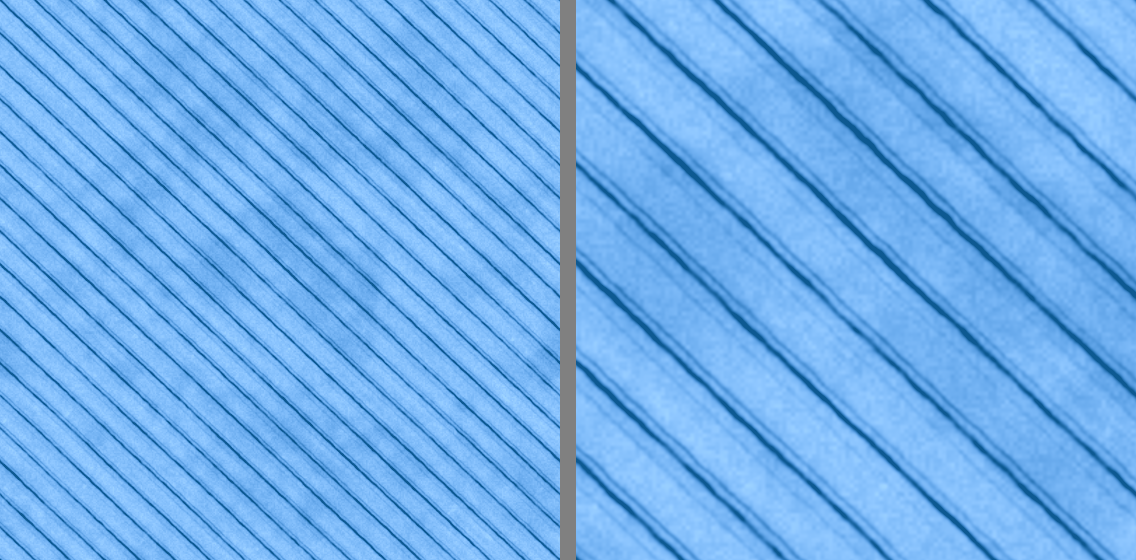
Left: the whole. Right: its middle third, enlarged.
Write a WebGL 1 fragment shader that draws this pattern.

```glsl
precision highp float;
uniform vec2 u_resolution;

const vec2 REPEATS = vec2(16.0, 17.0);      // grooves across and down the tile
const vec3 DEEP = vec3(0.05, 0.35, 0.57);
const vec3 PALE = vec3(0.56, 0.78, 1.00);
const vec3 MID_LIFT = vec3(0.0, 0.018, 0.066);
const float BASE_TONE = 0.955;
const float GROOVE_WIDTH = 0.046;           // widths are fractions of one repeat
const float GROOVE_DEPTH = 0.95;
const float CREASE_OFFSET = 0.15;
const float CREASE_WIDTH = 0.036;
const float CREASE_DEPTH = 0.28;
const float SEAM_OFFSET = -0.24;
const float SEAM_WIDTH = 0.04;
const float SEAM_DEPTH = 0.13;
const float SHADOW_WIDTH = 0.18;
const float SHADOW_DEPTH = 0.14;
const float WOBBLE = 0.03;
const float JITTER = 0.03;
const float STAIN = 0.19;
const float STREAK = 0.13;
const float GRAIN = 0.24;
const float FLECK = 0.10;

float hash(vec2 p) {
  vec3 q = fract(vec3(p.xyx) * 0.1031);
  q += dot(q, q.yzx + 33.33);
  return fract((q.x + q.y) * q.z);
}

float blend4(float a, float b, float c, float d, vec2 f) {
  f = f * f * (3.0 - 2.0 * f);
  return mix(mix(a, b, f.x), mix(c, d, f.x), f.y);
}

// Value noise on a square grid that wraps after "cells" steps
float wrapNoise(vec2 uv, float cells, float seed) {
  vec2 p = uv * cells;
  vec2 i = floor(p);
  vec2 lo = mod(i, cells) + seed;
  vec2 hi = mod(i + 1.0, cells) + seed;
  return blend4(hash(lo), hash(vec2(hi.x, lo.y)),
                hash(vec2(lo.x, hi.y)), hash(hi), p - i);
}

// Reduces a slanted grid cell to its equivalent inside the tile, then hashes it
float slantHash(vec2 cell, float across, float along, float seed) {
  float period = across * along * (REPEATS.x + REPEATS.y);
  vec2 key = vec2(along * cell.x + across * REPEATS.y * cell.y,
                  along * cell.x - across * REPEATS.x * cell.y);
  return hash(floor(mod(key + 0.5, period)) + seed);
}

// Wrapping value noise whose cells run along the grooves
float slantNoise(vec2 uv, float across, float along, float seed) {
  vec2 p = vec2(across * dot(uv, REPEATS), along * (uv.x - uv.y));
  vec2 i = floor(p);
  return blend4(slantHash(i, across, along, seed),
                slantHash(i + vec2(1.0, 0.0), across, along, seed),
                slantHash(i + vec2(0.0, 1.0), across, along, seed),
                slantHash(i + vec2(1.0, 1.0), across, along, seed), p - i);
}

// Soft line, widened to the pixel footprint without gaining weight
float softLine(float d, float width, float pixel) {
  float wide = sqrt(width * width + 0.12 * pixel * pixel);
  return exp(-d * d / (wide * wide)) * width / wide;
}

void main() {
  vec2 uv = gl_FragCoord.xy / u_resolution;
  float pixel = length(REPEATS / u_resolution);

  // Signed distance from the nearest groove, in repeats
  float phase = dot(uv, REPEATS) + WOBBLE * (wrapNoise(uv, 9.0, 3.0) - 0.5)
              + JITTER * (wrapNoise(uv, 110.0, 41.0) - 0.5);
  float d = fract(phase + 0.5) - 0.5;

  // Wear along each groove
  float slowWear = slantNoise(uv, 1.0, 9.0, 11.0);
  float fineWear = slantNoise(uv, 1.0, 70.0, 29.0);
  float wear = 0.46 + 0.40 * slowWear + 0.40 * fineWear;
  float creaseWear = 0.5 + 0.9 * slantNoise(uv, 1.0, 7.0, 47.0);

  // Ribbed profile
  float tone = BASE_TONE;
  tone -= SHADOW_DEPTH * softLine(d, SHADOW_WIDTH, pixel);
  tone -= CREASE_DEPTH * creaseWear * softLine(d - CREASE_OFFSET, CREASE_WIDTH, pixel);
  tone -= SEAM_DEPTH * creaseWear * softLine(d - SEAM_OFFSET, SEAM_WIDTH, pixel);
  tone -= GROOVE_DEPTH * wear * softLine(d, GROOVE_WIDTH, pixel);

  // Stains, lengthwise streaks, grain and pale flecks
  float cloud = 0.40 * wrapNoise(uv, 8.0, 61.0) + 0.33 * wrapNoise(uv, 18.0, 73.0)
              + 0.27 * wrapNoise(uv, 44.0, 89.0);
  tone -= STAIN * smoothstep(0.36, 0.82, cloud);
  tone += STREAK * (slantNoise(uv, 5.0, 5.0, 97.0) - 0.5);
  float grain = 0.65 * wrapNoise(uv, 400.0, 5.0) + 0.35 * wrapNoise(uv, 170.0, 17.0);
  tone += GRAIN * (grain - 0.5);
  tone += FLECK * smoothstep(0.88, 1.0, slantNoise(uv, 3.0, 50.0, 7.0));

  tone = clamp(tone, 0.0, 1.12);
  vec3 color = mix(DEEP, PALE, tone) + MID_LIFT * 4.0 * tone * max(1.0 - tone, 0.0);
  gl_FragColor = vec4(clamp(color, 0.0, 1.0), 1.0);
}
```
